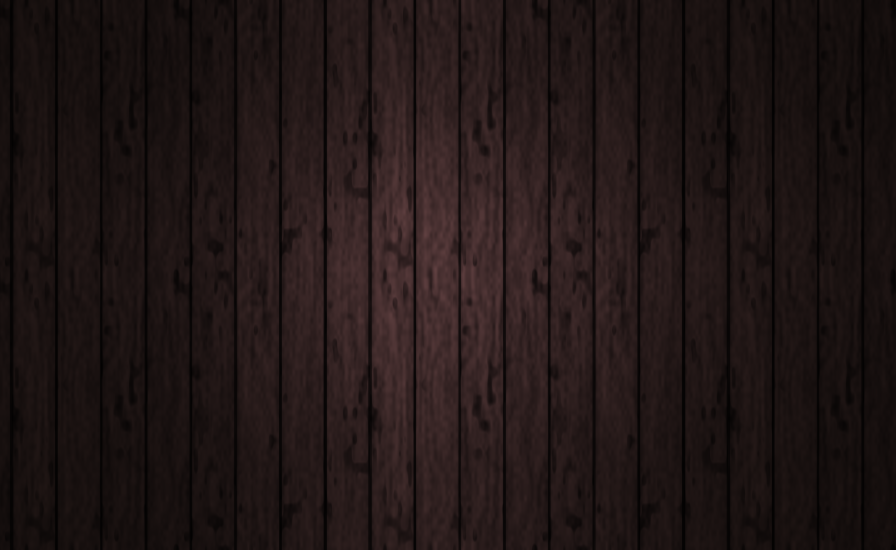
Give the GLSL for this texture, as a Shadertoy shader.

```glsl
// Dark wooden wall of twenty upright planks, lit by a soft glow in the middle.
// Each plank has its own wrapped noise for grain, veins and scars; eight plank
// kinds recur across, the grain repeats twice down, and cosine light tiles.

const float PLANKS = 20.0;
const float KINDS = 8.0;
const float PI = 3.14159;

float hash(vec3 p) {
    p = fract(p * 0.1031);
    p += dot(p, p.zyx + 31.32);
    return fract((p.x + p.y) * p.z);
}

// Value noise that wraps vertically after 'period' cells
float noise(vec2 p, float period, float seed) {
    vec2 cell = floor(p), t = fract(p);
    t = t * t * (3.0 - 2.0 * t);
    float low = mod(cell.y, period), high = mod(cell.y + 1.0, period);
    float bottom = mix(hash(vec3(cell.x, low, seed)), hash(vec3(cell.x + 1.0, low, seed)), t.x);
    float top = mix(hash(vec3(cell.x, high, seed)), hash(vec3(cell.x + 1.0, high, seed)), t.x);
    return mix(bottom, top, t.y);
}

// Noise with a given number of cells per plank and per vertical repeat
float grain(vec2 p, vec2 cells, float seed) {
    return noise(p * cells, cells.y, seed);
}

float kindOf(float index) {
    return mod(mod(index, PLANKS), KINDS);
}

// Brightness of the wood at p, x across the plank and y along it
float wood(vec2 p, float kind) {
    float seed = 17.0 + kind * 13.0;
    float streaks = grain(p, vec2(13.0, 5.0), seed);
    float fibres = grain(p, vec2(17.0, 48.0), seed + 1.0);
    float clouds = grain(p, vec2(2.0, 4.0), seed + 2.0);

    // Wavy veins, stronger on some kinds of plank
    float warp = grain(p, vec2(2.0, 5.0), seed + 3.0);
    float veins = sin(2.0 * PI * (p.x * 3.0 + 2.2 * warp));
    float veinDepth = 0.03 + 0.07 * hash(vec3(kind, 5.0, 9.0));

    // Short dark scars gathered in patches
    float patches = smoothstep(0.45, 0.75, grain(p, vec2(2.0, 5.0), seed + 4.0));
    float scars = smoothstep(0.55, 0.85, grain(p, vec2(9.0, 20.0), seed + 5.0));

    float tone = 0.91 + 0.16 * hash(vec3(kind, 3.0, 7.0));
    tone += 0.26 * (streaks - 0.5) + 0.24 * (fibres - 0.5) + 0.16 * (clouds - 0.5);
    return tone + veinDepth * veins - 0.42 * patches * scars;
}

// Darkening at the joints: a crisp gap, a soft shadow and a worn edge
float joint(float x, float y) {
    float index = floor(x + 0.5);
    float kind = kindOf(index);
    float side = x - index;
    float pixel = PLANKS / iResolution.x;
    float wear = noise(vec2(side * 4.0, y * 16.0), 16.0, 201.0 + kind);
    float width = 0.022 + 0.016 * hash(vec3(kind, 11.0, 2.0));
    float gap = 1.0 - smoothstep(width - 0.5 * pixel, width + 0.8 * pixel, abs(side));
    float shadow = exp(-abs(side) * 13.0);
    float edge = exp(-pow((side - 0.09) / 0.025, 2.0));
    float depth = 0.55 + 0.25 * hash(vec3(kind, 4.0, 6.0));
    return (1.0 - depth * gap) * (1.0 - (0.12 + 0.26 * wear) * shadow) + 0.07 * edge * wear;
}

void mainImage(out vec4 fragColor, in vec2 fragCoord) {
    vec2 uv = fragCoord / iResolution.xy;

    // Plank coordinates, with the first joint a quarter plank from the left
    float x = uv.x * PLANKS - 0.26;
    float y = uv.y * 2.0;
    float shade = wood(vec2(fract(x), y), kindOf(floor(x))) * joint(x, y);

    // Central glow, level at the borders so that it wraps
    vec2 away = 0.5 + 0.5 * cos(2.0 * PI * uv);
    float glow = exp(-dot(away, vec2(1.8, 0.75)));
    vec3 light = mix(vec3(0.068, 0.047, 0.042), vec3(0.285, 0.19, 0.192), glow);

    fragColor = vec4(light * shade, 1.0);
}
```
